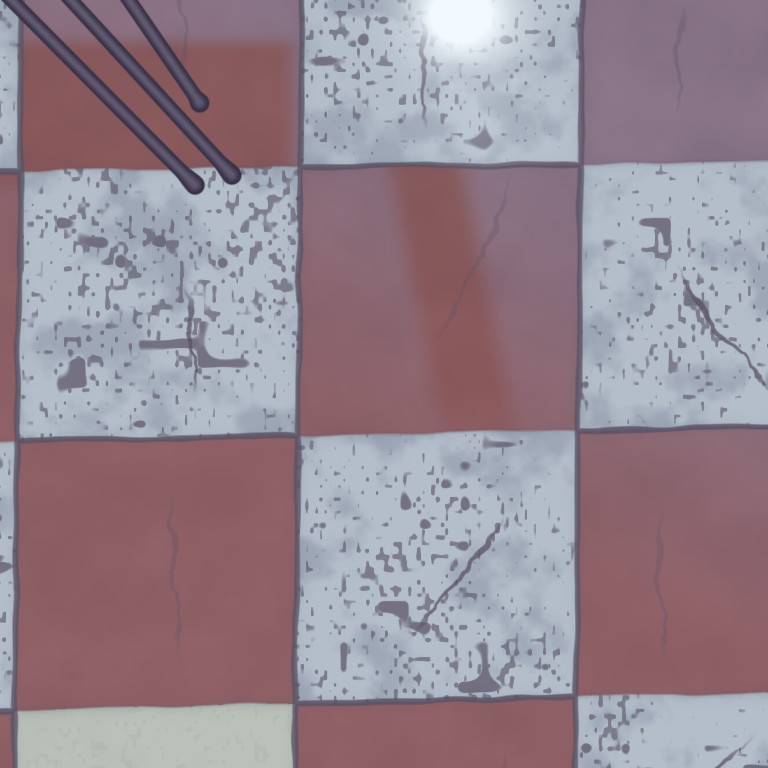
This texture is drawn by a WebGL 1 fragment shader. Its source:

```glsl
precision highp float;
uniform vec2 u_resolution;

#define TILE_SIZE vec2(0.365, 0.351)
#define GRID_ORIGIN vec2(0.019, 0.075)
#define GROUT_HALF_WIDTH 0.0022
#define SPECK_SCALE vec2(165.0, 120.0)
#define CRACK_WIDTH 0.008
#define RED_TILE vec3(0.555, 0.375, 0.395)
#define RED_SHADE vec3(0.53, 0.33, 0.33)
#define RED_SHEEN vec3(0.53, 0.45, 0.525)
#define WHITE_TILE vec3(0.705, 0.745, 0.79)
#define WHITE_WORN vec3(0.60, 0.64, 0.70)
#define DIRT vec3(0.35, 0.32, 0.39)
#define GLARE vec3(0.95, 0.98, 1.0)

float hash(vec2 p) {
  vec3 q = fract(vec3(p.xyx) * 0.1031);
  q += dot(q, q.yzx + 33.33);
  return fract((q.x + q.y) * q.z);
}

float noise(vec2 p) {
  vec2 i = floor(p), f = fract(p);
  f = f * f * (3.0 - 2.0 * f);
  return mix(mix(hash(i), hash(i + vec2(1, 0)), f.x),
             mix(hash(i + vec2(0, 1)), hash(i + vec2(1, 1)), f.x), f.y);
}

float fbm(vec2 p) {
  float sum = 0.0, amp = 0.5;
  for (int i = 0; i < 4; i++) {
    sum += amp * noise(p);
    p = p * 2.03 + 17.3;
    amp *= 0.5;
  }
  return sum;
}

// Wandering crack with a lean that changes from tile to tile
float crack(vec2 t, vec2 cell) {
  float lean = 0.65 * sin(cell.x * (1.6 + 0.8 * cell.y));
  float len = mix(0.2, 0.42, hash(cell + 7.0));
  vec2 q = t - mix(vec2(0.3), vec2(0.65), vec2(hash(cell + 11.0), hash(cell + 23.0)));
  float along = dot(q, vec2(sin(lean), cos(lean)));
  float across = dot(q, vec2(cos(lean), -sin(lean)));
  across += 0.08 * (fbm(vec2(along * 9.0 + 40.0, cell.x * 5.0 + 30.0)) - 0.5);
  float taper = 1.0 - smoothstep(0.5 * len, len, abs(along));
  float w = CRACK_WIDTH * taper * noise(vec2(along * 25.0 + 60.0, 9.0));
  return taper * (1.0 - smoothstep(w, w + CRACK_WIDTH, abs(across)));
}

// Fine pits, gathered in worn patches, with a few larger chips
float specks(vec2 p) {
  float patchy = fbm(p * 9.0 + 31.0);
  float pits = smoothstep(0.72, 0.90, noise(p * SPECK_SCALE) + 0.6 * (patchy - 0.5));
  float chips = smoothstep(0.87, 0.93, noise(p * 38.0 + 5.0) + 0.2 * (patchy - 0.5));
  return max(pits * 0.6, chips * 0.7);
}

void main() {
  vec2 p = gl_FragCoord.xy / u_resolution;
  float aa = max(0.0016, 1.0 / u_resolution.y);

  // Slightly skewed, hand-laid grid
  vec2 skew = vec2(0.009 * p.y, 0.024 * p.x * (1.0 - 0.6 * p.y));
  vec2 wobble = 0.005 * (vec2(noise(p.yx * 22.0), noise(p * 22.0 + 50.0)) - 0.5);
  vec2 g = (p - GRID_ORIGIN - skew + wobble) / TILE_SIZE;
  vec2 cell = floor(g), t = fract(g);
  vec2 wave = clamp(sin(3.14159 * g) * TILE_SIZE / (3.14159 * aa), -1.0, 1.0);
  float white = 0.5 - 0.5 * wave.x * wave.y;
  float plain = cell == vec2(0.0, -1.0) ? 1.0 : 0.0;

  // Red tiles: sheen rising to the upper right, broken by shade
  float drift = p.x - 0.555 - 0.2 * (0.78 - p.y);
  float streak = (1.0 - smoothstep(0.025, 0.07, abs(drift))) * smoothstep(0.36, 0.5, p.y);
  float corner = (1.0 - smoothstep(0.36, 0.40, p.x)) * smoothstep(0.74, 0.78, p.y)
               * (1.0 - smoothstep(0.93, 0.96, p.y));
  float shade = max(streak, corner);
  float sheen = smoothstep(0.3, 1.0, p.y + 0.5 * (p.x - 0.5));
  vec3 red = mix(RED_TILE, RED_SHEEN, sheen);
  red = mix(red, RED_SHADE, 0.8 * shade);
  red *= 0.95 + 0.1 * fbm(p * 14.0);
  red = mix(red, DIRT, 0.3 * crack(t, cell));

  // White tiles: mottled, pitted and cracked; one plain cream tile
  vec3 pale = mix(WHITE_TILE, WHITE_WORN, 0.85 * smoothstep(0.42, 0.68, fbm(p * 18.0 + 7.0)));
  pale = mix(pale, DIRT, specks(p));
  pale = mix(pale, DIRT, 0.75 * crack(t, cell));
  pale = mix(pale, vec3(0.73, 0.76, 0.72), 0.9 * plain);
  vec3 color = mix(red, pale, white);

  // Grout: horizontal joints are darkest under white tiles
  vec2 joint = abs(fract(g + 0.5) - 0.5) * TILE_SIZE;
  float whiteAbove = mod(cell.x + floor(g.y + 0.5), 2.0);
  float thickness = GROUT_HALF_WIDTH * (0.6 + 0.8 * noise(p * 30.0));
  vec2 line = 1.0 - smoothstep(vec2(thickness), vec2(thickness + 2.0 * aa), joint);
  float grout = max(0.8 * line.x, mix(0.15, 0.85, whiteAbove) * line.y);
  float grime = exp(-min(joint.x, joint.y) * 160.0) * 0.3 * fbm(p * 25.0);
  color = mix(color, DIRT, max(grout, grime));

  // Window glare
  vec2 d = p - vec2(0.60, 0.98);
  float core = exp(-dot(d * d, vec2(270.0, 380.0)));
  float band = exp(-pow((d.x + 0.2 * d.y) * 13.0, 2.0)) * smoothstep(0.6, 1.0, p.y);
  color = mix(color, GLARE, min(1.0, (1.2 * core + 0.25 * band) * mix(0.25, 1.0, white)));

  // Slender chair legs
  for (int i = 0; i < 3; i++) {
    float k = float(i);
    vec2 foot = vec2(0.254 + k * (0.093 - 0.045 * k), 0.759 + k * (0.0405 * k - 0.0275));
    vec2 axis = vec2(0.005 + 0.078 * k, 1.01) - foot;
    float h = clamp(dot(p - foot, axis) / dot(axis, axis), 0.0, 1.4);
    float r = 0.0095 + 0.003 * (1.0 - smoothstep(0.0, 0.08, h));
    float dist = length(p - foot - axis * h);
    vec3 metal = mix(vec3(0.38, 0.35, 0.44), vec3(0.21, 0.18, 0.26), smoothstep(0.0, r, dist));
    color = mix(color, metal, 1.0 - smoothstep(r - aa, r + aa, dist));
  }
  gl_FragColor = vec4(color, 1.0);
}
```
